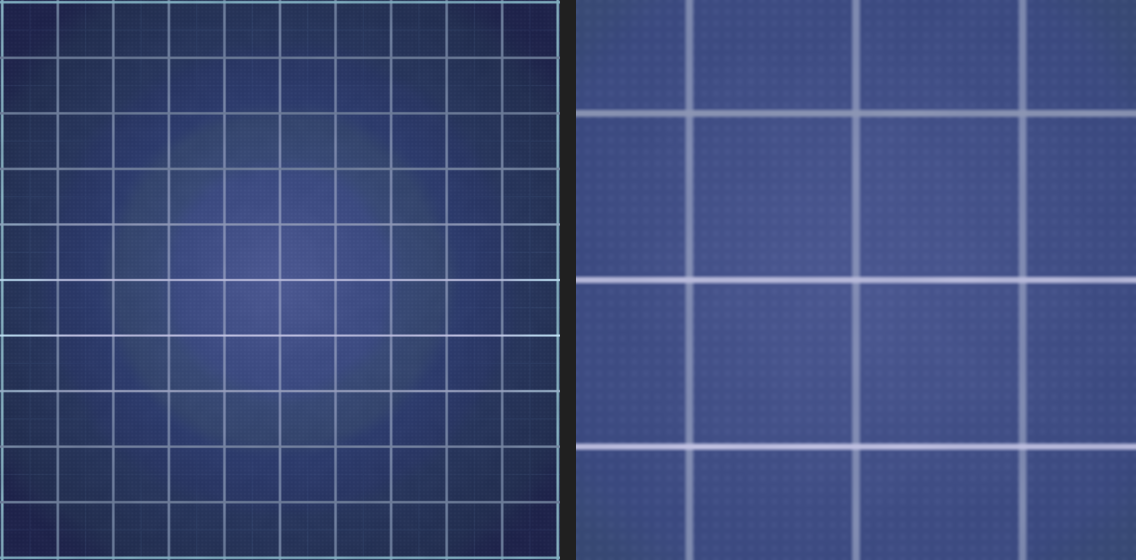
Left, the full canvas; right, a detail of the centre.
This pattern is drawn by a three.js fragment shader. Its source:

```glsl
// Blue drafting grid: ten by ten square cells ruled with soft pale lines.
// A banded radial gradient lights the middle; gradient noise softens the bands
// and wears the lines, and a fine dot weave with faint half-cell rules fills the cells.

varying vec2 vUv;

const float CELL = 0.0992;
const float HALF_COUNT = 5.0;
const float WEAVE_COUNT = 144.0;

vec2 hashGradient(vec2 cell) {
  float angle = 6.2832 * fract(sin(dot(cell, vec2(127.1, 311.7))) * 43758.5);
  return vec2(cos(angle), sin(angle));
}

float gradientNoise(vec2 p) {
  vec2 i = floor(p);
  vec2 f = p - i;
  vec2 u = f * f * f * (f * (f * 6.0 - 15.0) + 10.0);
  float a = dot(hashGradient(i), f);
  float b = dot(hashGradient(i + vec2(1.0, 0.0)), f - vec2(1.0, 0.0));
  float c = dot(hashGradient(i + vec2(0.0, 1.0)), f - vec2(0.0, 1.0));
  float d = dot(hashGradient(i + vec2(1.0)), f - vec2(1.0));
  return mix(mix(a, b, u.x), mix(c, d, u.x), u.y);
}

// Coverage of a soft line at a given distance from its centre
float softLine(float dist, float halfWidth, float blur) {
  return 1.0 - smoothstep(max(halfWidth - blur, 0.0), halfWidth + blur, dist);
}

float bell(float x, float centre, float width) {
  float t = (x - centre) / width;
  return exp(-t * t);
}

// Alternating violet and slate rings that darken outward
vec3 bandedGlow(vec2 p, float wobble) {
  float r = length(p) + wobble;
  vec3 core = mix(vec3(0.292, 0.342, 0.565), vec3(0.235, 0.292, 0.505),
                  smoothstep(0.0, 0.21, r));
  vec3 slate = mix(vec3(0.225, 0.292, 0.465), vec3(0.205, 0.270, 0.425),
                   smoothstep(0.20, 0.31, r));
  vec3 blue = mix(vec3(0.180, 0.237, 0.430), vec3(0.165, 0.215, 0.390),
                  smoothstep(0.30, 0.42, r));
  vec3 dusk = mix(vec3(0.160, 0.215, 0.365), vec3(0.140, 0.187, 0.320),
                  smoothstep(0.41, 0.57, r));
  vec3 corner = vec3(0.122, 0.140, 0.295);
  vec3 color = mix(core, slate, smoothstep(0.185, 0.225, r));
  color = mix(color, blue, smoothstep(0.285, 0.325, r));
  color = mix(color, dusk, smoothstep(0.395, 0.435, r));
  return mix(color, corner, smoothstep(0.545, 0.630, r));
}

float dotWeave(vec2 uv, float count) {
  vec2 wave = 0.5 + 0.5 * cos(6.2832 * uv * count);
  return wave.x * wave.y - 0.25;
}

void main() {
  vec2 p = vUv - 0.5;
  vec2 grid = p / CELL;
  vec2 index = clamp(floor(grid + 0.5), -HALF_COUNT, HALF_COUNT);
  vec2 dist = abs(grid - index) * CELL;
  vec2 border = step(HALF_COUNT - 0.5, abs(index));
  float edge = smoothstep(0.25, 0.5, max(abs(p.x), abs(p.y)));

  // Cell ground
  vec3 color = bandedGlow(p, 0.012 * gradientNoise(vUv * 9.0));
  color += 0.022 * dotWeave(vUv, WEAVE_COUNT);
  color += 0.010 * gradientNoise(vUv * 40.0);

  // Faint half-cell rules, clearer toward the border
  vec2 halfDist = abs(fract(grid) - 0.5) * CELL;
  float rule = softLine(min(halfDist.x, halfDist.y), 0.0010, 0.0012);
  color += vec3(0.025, 0.035, 0.040) * rule * edge;

  // Upright lines: broad and muted
  float wear = 1.0 + 0.12 * gradientNoise(vUv * 24.0 + 7.0);
  float glow = bell(length(p), 0.0, 0.40);
  vec3 uprightColor = mix(vec3(0.42, 0.49, 0.60), vec3(0.53, 0.57, 0.72), glow);
  uprightColor = mix(uprightColor, vec3(0.54, 0.71, 0.77), border.x);
  float upright = softLine(dist.x, 0.0023, 0.0018);
  color = mix(color, uprightColor, clamp(upright * wear * 0.92, 0.0, 1.0));

  // Level lines: thinner, brightest just below the middle, cool at the ends
  float shine = bell(index.y * CELL, -0.06, 0.16);
  vec3 shineColor = mix(vec3(0.77, 0.77, 0.90), vec3(0.78, 0.91, 0.99),
                        smoothstep(0.36, 0.48, abs(p.x)));
  vec3 levelColor = mix(vec3(0.42, 0.48, 0.59), shineColor, shine);
  levelColor = mix(levelColor, vec3(0.50, 0.68, 0.75), border.y);
  float level = softLine(dist.y, mix(0.0022, 0.0018, shine), 0.0016);
  color = mix(color, levelColor, clamp(level * wear * 0.95, 0.0, 1.0));

  gl_FragColor = vec4(color, 1.0);
}
```
